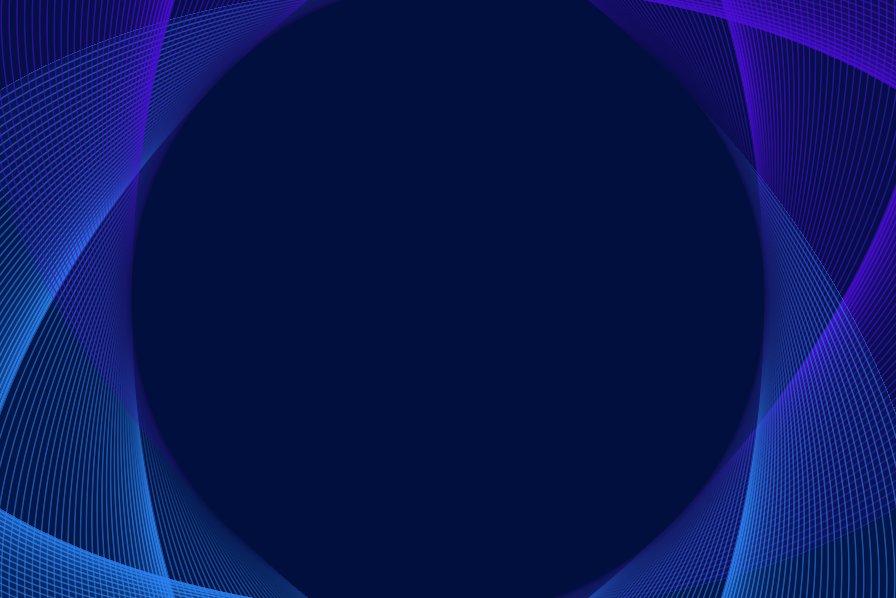
Write a WebGL 1 fragment shader that draws this background.

```glsl
precision highp float;

uniform vec2 u_resolution;

// Lengths are in canvas heights.
const float MINOR = 0.528;
const float MAJOR = 1.0;
const float FAN_ANGLE = 0.7853982;
const float LINES_PER_FAN = 34.0;
const float LINE_SPREAD = 0.8;
const float LINE_HALF_WIDTH = 0.0011;
const float LINE_ALPHA = 0.52;
const float VEIL_ALPHA = 0.06;
const float GLOW_ALPHA = 0.62;
const float GLOW_FALLOFF = 8.0;
const float RIM_SHADOW = 0.32;

const vec3 NAVY = vec3(0.0, 0.058, 0.238);
const vec3 SHADOW = vec3(0.012, 0.0, 0.13);
const vec3 BLUE = vec3(0.16, 0.51, 0.94);
const vec3 PURPLE = vec3(0.29, 0.05, 0.84);

// Coverage of thin lines at whole phases, fading to their mean when crowded.
float lineCoverage(float phase, float slope, float pixel) {
    float dist = (0.5 - abs(fract(phase) - 0.5)) / slope;
    float line = 1.0 - smoothstep(LINE_HALF_WIDTH - 0.5 * pixel,
                                  LINE_HALF_WIDTH + 0.7 * pixel, dist);
    float mean = min(1.0, 2.0 * LINE_HALF_WIDTH * slope);
    return mix(line, mean, smoothstep(0.3, 0.6, slope * pixel));
}

// One sheet of rotated ellipses; branch picks which of the two
// ellipses through this point is drawn.
vec3 addSheet(vec3 color, float r, float phi, float branch, float pixel) {
    float invMinor = 1.0 / (MINOR * MINOR);
    float range = invMinor - 1.0 / (MAJOR * MAJOR);
    float sinSq = clamp((invMinor - 1.0 / (r * r)) / range, 0.0001, 0.999);
    float sine = sqrt(sinSq);
    float radialSlope = 1.0 / (r * r * r * range * sine * sqrt(1.0 - sinSq));
    float slope = length(vec2(1.0 / r, radialSlope)) / FAN_ANGLE;

    // Locate the ellipse within its fan; every fourth fan is empty.
    float turn = mod((phi + branch * asin(sine)) / FAN_ANGLE, 8.0);
    float fan = floor(turn);
    float kind = mod(fan, 4.0);
    if (kind > 0.5 && kind < 1.5) return color;
    float f = branch > 0.0 ? fract(turn) : 1.0 - fract(turn);
    f = clamp(f, 0.0001, 1.0);

    // Each ellipse runs from blue at one end to purple at the other.
    float side = (fan > 1.5 && fan < 4.5) ? 1.0 : -1.0;
    float along = branch * side * r * sine;
    vec3 ink = mix(BLUE, PURPLE, smoothstep(-0.25, 0.15, along));
    float reach = smoothstep(0.0, 0.45, abs(along));

    // Lines crowd toward the bright edge of the fan.
    float phase = LINES_PER_FAN * pow(f, LINE_SPREAD);
    float phaseSlope = slope * LINES_PER_FAN * LINE_SPREAD * pow(f, LINE_SPREAD - 1.0);
    float line = lineCoverage(phase, phaseSlope, pixel);
    float glow = exp(-GLOW_FALLOFF * f) * smoothstep(0.0, pixel * slope, f);
    if (branch < 0.0 && kind < 0.5) glow *= 0.25;

    color = mix(color, SHADOW, RIM_SHADOW * exp(-9.0 * sinSq));
    float alpha = (LINE_ALPHA * line + VEIL_ALPHA) * mix(0.12, 1.0, reach);
    alpha += GLOW_ALPHA * glow * mix(0.18, 1.0, reach);
    return mix(color, ink, min(alpha, 0.9));
}

void main() {
    vec2 p = (gl_FragCoord.xy - 0.5 * u_resolution) / u_resolution.y;
    float pixel = 1.0 / u_resolution.y;
    float r = length(p);
    vec3 color = NAVY;

    // The ellipses fill the ring between their two radii.
    if (r > MINOR && r < MAJOR) {
        float phi = atan(p.y, p.x);
        vec3 sheets = addSheet(color, r, phi, -1.0, pixel);
        sheets = addSheet(sheets, r, phi, 1.0, pixel);
        float ring = smoothstep(MINOR, MINOR + 1.5 * pixel, r)
                   * (1.0 - smoothstep(MAJOR - 1.5 * pixel, MAJOR, r));
        color = mix(color, sheets, ring);
    }
    gl_FragColor = vec4(color, 1.0);
}
```
